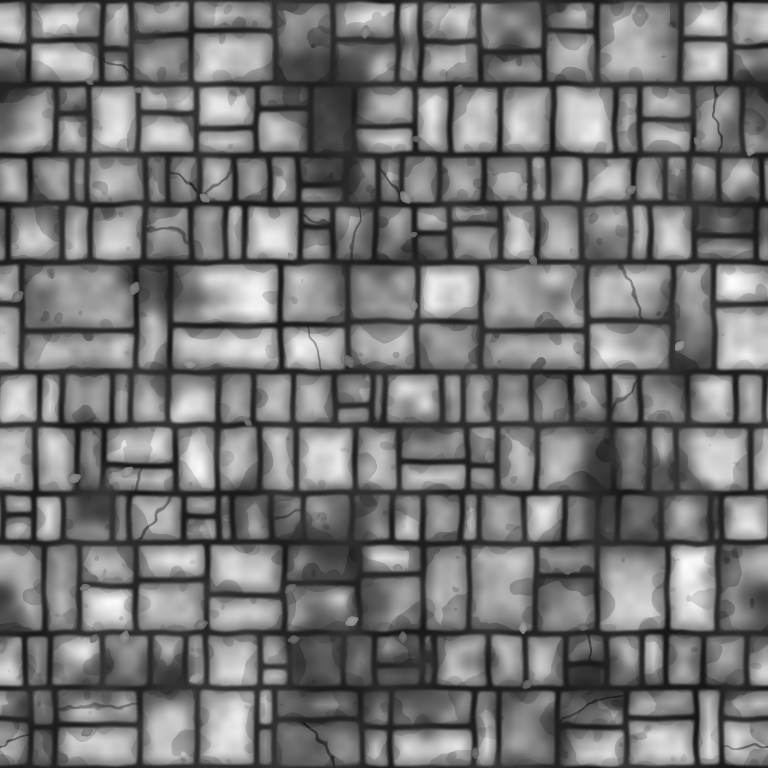
Give the GLSL for this texture map, as a WebGL 1 fragment shader.

```glsl
precision highp float;
uniform vec2 u_resolution;

#define ROWS 11
#define STONES_PER_HEIGHT 1.43
#define WIDTH_JITTER 0.72
#define JOINT_WIDTH 0.0056
#define BEVEL_WIDTH 0.024
#define JOINT_TONE 0.15
#define STONE_TONE 0.73
#define TONE_SPREAD 0.26
#define FLAKE_DEPTH 0.14
#define CRACK_CHANCE 0.09
#define PEBBLE_CELLS 14.0
#define PEBBLE_CHANCE 0.45

struct Stone {
  vec2 low;   // distance to the left and bottom joints
  vec2 high;  // distance to the right and top joints
  vec2 id;
};

float hash(vec2 p) {
  vec3 q = fract(p.xyx * 0.1031);
  q += dot(q, q.yzx + 33.33);
  return fract((q.x + q.y) * q.z);
}

// Value noise that wraps after a whole number of cells
float noise(vec2 uv, float cells) {
  vec2 p = uv * cells, i = floor(p), f = fract(p);
  f = f * f * (3.0 - 2.0 * f);
  vec2 a = mod(i, cells), b = mod(i + 1.0, cells);
  float s = cells * 7.0;
  return mix(mix(hash(a + s), hash(vec2(b.x, a.y) + s), f.x),
             mix(hash(vec2(a.x, b.y) + s), hash(b + s), f.x), f.y);
}

float fbm(vec2 uv, float cells) {
  return 0.55 * noise(uv, cells) + 0.28 * noise(uv, cells * 2.0)
       + 0.17 * noise(uv, cells * 4.0);
}

// Course heights from the bottom up, summing to one
float rowHeight(float row) {
  vec4 h = row < 4.0 ? vec4(80, 55, 90, 50)
         : row < 8.0 ? vec4(68, 53, 110, 58) : vec4(49, 71, 84, 0);
  float k = mod(row, 4.0);
  return (k < 1.0 ? h.x : k < 2.0 ? h.y : k < 3.0 ? h.z : h.w) / 768.0;
}

float columnEdge(float column, float count, float row) {
  return column + WIDTH_JITTER * (hash(vec2(mod(column, count), row + 51.0)) - 0.5);
}

Stone findStone(vec2 p) {
  float bottom = 0.0, top = 0.0, row = 0.0;
  for (int i = 0; i < ROWS; i++) {
    if (p.y >= top) {
      row = float(i);
      bottom = top;
      top += rowHeight(row);
    }
  }
  float height = top - bottom;
  float count = floor(STONES_PER_HEIGHT / height + 0.5);
  float x = p.x * count + hash(vec2(row, 9.0));
  float column = floor(x);
  if (x < columnEdge(column, count, row)) column -= 1.0;
  else if (x >= columnEdge(column + 1.0, count, row)) column += 1.0;
  float left = columnEdge(column, count, row);
  float right = columnEdge(column + 1.0, count, row);
  vec2 id = vec2(mod(column, count), row);

  // Taller courses split more of their wide stones in two
  float chance = clamp((height - 0.06) * 11.0, 0.08, 0.95);
  chance *= clamp(0.3 + 0.9 * (right - left), 0.4, 1.25);
  if (hash(id + 17.0) < chance) {
    float split = mix(bottom, top, mix(0.36, 0.66, hash(id + 29.0)));
    if (p.y < split) top = split;
    else { bottom = split; id.x += 40.0; }
  }
  return Stone(vec2((x - left) / count, p.y - bottom),
               vec2((right - x) / count, top - p.y), id);
}

// Distance to the nearest joint, rounded at the corners
float jointDistance(Stone s) {
  vec2 d = min(s.low, s.high);
  float k = max(0.008 - abs(d.x - d.y), 0.0) / 0.008;
  return min(d.x, d.y) - k * k * 0.0016;
}

// Scalloped flakes that eat inward from the joints
float flakes(vec2 uv, float cells, vec2 seed, float edge) {
  vec2 p = uv * cells, base = floor(p);
  float d = 2.0;
  for (int y = -1; y <= 1; y++) {
    for (int x = -1; x <= 1; x++) {
      vec2 c = base + vec2(x, y), key = mod(c, cells) + seed * 3.7;
      vec2 center = c + vec2(hash(key), hash(key + 71.0));
      d = min(d, length(p - center) - mix(-0.25, 0.85, hash(key + 133.0)));
    }
  }
  d = d / cells + 0.75 * edge + 0.007 * (noise(uv, 96.0) - 0.5);
  return 1.0 - smoothstep(-0.001, 0.001, d);
}

float crack(vec2 uv, Stone s) {
  float angle = 6.283 * hash(s.id + 83.0);
  vec2 local = 0.5 * (s.low - s.high);
  float bend = 0.03 * (fbm(uv, 28.0) - 0.5);
  float d = abs(dot(local, vec2(cos(angle), sin(angle))) + bend);
  return step(hash(s.id + 97.0), CRACK_CHANCE) * (1.0 - smoothstep(0.0006, 0.003, d));
}

// Small angular stones lodged near the joints; returns tone and cover
vec2 pebble(vec2 uv) {
  vec2 cell = floor(uv * PEBBLE_CELLS), key = mod(cell, PEBBLE_CELLS) + 211.0;
  vec2 center = (cell + mix(vec2(0.25), vec2(0.75), vec2(hash(key), hash(key + 5.0)))) / PEBBLE_CELLS;
  float angle = 6.283 * hash(key + 11.0), c = cos(angle), s = sin(angle);
  vec2 q = abs(mat2(c, s, -s, c) * (uv - center)) * vec2(1.0, 1.45);
  float d = max(length(q), 0.8 * (q.x + q.y)) - mix(0.005, 0.0095, hash(key + 19.0));
  float present = step(hash(key + 23.0), PEBBLE_CHANCE) * step(jointDistance(findStone(center)), 0.011);
  return vec2(mix(0.36, 0.58, hash(key + 31.0)) - 12.0 * d, present * (1.0 - smoothstep(-0.001, 0.001, d)));
}

void main() {
  vec2 uv = gl_FragCoord.xy / u_resolution;
  vec2 wobble = vec2(noise(uv, 30.0), noise(uv, 34.0)) - 0.5;
  vec2 p = fract(uv + 0.0035 * wobble);
  Stone s = findStone(p);
  float edge = jointDistance(s);

  // Face: own tone, slight tilt and mottling
  vec2 tilt = vec2(hash(s.id + 41.0), hash(s.id + 59.0)) - 0.5;
  float tone = STONE_TONE + TONE_SPREAD * (hash(s.id + 3.0) - 0.5);
  tone += 4.0 * dot(tilt, 0.5 * (s.low - s.high)) + 0.5 * (fbm(uv, 18.0) - 0.5);

  // Wear: two layers of flakes, cracks and broad dark patches
  tone -= FLAKE_DEPTH * flakes(uv, 24.0, s.id, edge);
  tone -= 0.7 * FLAKE_DEPTH * flakes(uv, 42.0, s.id + 7.0, edge);
  tone -= 0.28 * crack(uv, s);
  tone *= mix(0.5, 1.0, smoothstep(0.2, 0.5, fbm(uv, 9.0)));

  // Soft joint and rounded shoulder
  float rise = 0.55 * smoothstep(0.0, JOINT_WIDTH, edge - 0.0008) + 0.45 * smoothstep(0.0, BEVEL_WIDTH, edge);
  float joint = JOINT_TONE + 0.12 * (noise(uv, 22.0) - 0.5);
  float value = mix(joint, tone, rise);

  vec2 chip = pebble(uv);
  value = mix(value, chip.x, 0.85 * chip.y);
  gl_FragColor = vec4(vec3(clamp(value, 0.0, 1.0)), 1.0);
}
```
